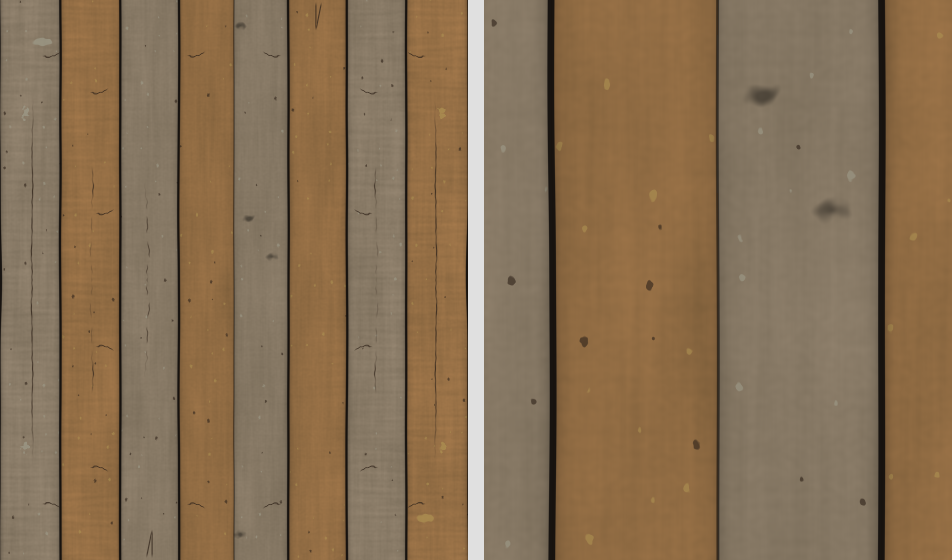
Left: the whole. Right: its middle third, enlarged.
A Shadertoy shader for this texture:

```glsl
// Eight weathered vertical planks, alternating grey and ochre, with dark gaps, cracks, knots and flecks.

const float HEIGHT = 1.2;                  // canvas height in canvas widths
const int PLANKS = 8;
const float SEAMS[9] = float[9](0.0, 0.129, 0.257, 0.382, 0.5, 0.616, 0.741, 0.868, 1.0);
const float GAP_HALF_WIDTH = 0.0024;
const float CENTRE_GAP_HALF_WIDTH = 0.0010;
const float SEAM_WOBBLE = 0.0022;
const vec3 GREY_LIGHT = vec3(0.575, 0.515, 0.435);
const vec3 GREY_DARK = vec3(0.470, 0.420, 0.345);
const vec3 OCHRE_LIGHT = vec3(0.630, 0.465, 0.290);
const vec3 OCHRE_DARK = vec3(0.505, 0.380, 0.235);
const vec3 GAP_COLOUR = vec3(0.075, 0.060, 0.050);
const vec3 CRACK_COLOUR = vec3(0.200, 0.150, 0.110);
const vec3 GREY_FLECK = vec3(0.620, 0.610, 0.540);
const vec3 OCHRE_FLECK = vec3(0.680, 0.570, 0.320);
// Split marks in mirrored coordinates, knots in centred ones
const vec2 HOOKS[4] = vec2[4](vec2(0.288, 0.403), vec2(0.276, 0.144), vec2(0.390, 0.481), vec2(0.081, 0.482));
const vec2 KNOTS[4] = vec2[4](vec2(0.031, 0.132), vec2(0.081, 0.050), vec2(0.013, 0.545), vec2(0.013, -0.545));

vec2 hash2(vec2 p) {
    vec3 h = fract(p.xyx * vec3(0.1031, 0.1030, 0.0973));
    h += dot(h, h.yzx + 33.33);
    return fract((h.xx + h.yz) * h.zy);
}

float cornerSlope(vec2 cell, vec2 f, vec2 corner) {
    return dot(hash2(cell + corner) * 2.0 - 1.0, f - corner);
}

// Gradient noise, about -0.7 to 0.7
float noise(vec2 p) {
    vec2 i = floor(p), f = fract(p);
    vec2 u = f * f * f * (f * (f * 6.0 - 15.0) + 10.0);
    return mix(mix(cornerSlope(i, f, vec2(0, 0)), cornerSlope(i, f, vec2(1, 0)), u.x),
               mix(cornerSlope(i, f, vec2(0, 1)), cornerSlope(i, f, vec2(1, 1)), u.x), u.y);
}

float fbm(vec2 p) {
    float sum = 0.0, amp = 1.0;
    for (int i = 0; i < 4; i++) {
        sum += amp * noise(p);
        p = p * 2.03 + 17.1;
        amp *= 0.55;
    }
    return sum;
}

// Antialiased coverage of everything closer than halfWidth
float stroke(float d, float halfWidth, float px) {
    return 1.0 - smoothstep(halfWidth - px, halfWidth + px, abs(d));
}

float seamX(int i, float y) {
    return SEAMS[i] + SEAM_WOBBLE * noise(vec2(float(i) * 7.37 + 0.4, y * 5.0));
}

// Cracks and hooked splits, mirrored about both middle axes
float cracks(vec2 c, float px) {
    vec2 q = abs(c);
    float wander = 0.005 * noise(vec2(3.3, q.y * 14.0)) + 0.002 * noise(vec2(8.7, q.y * 70.0));
    float broken = smoothstep(-0.25, 0.15, noise(vec2(5.1, q.y * 38.0)));
    float mask = stroke(q.x - 0.431 - wander, 0.0011, px) * (1.0 - smoothstep(0.22, 0.42, q.y)) * (0.55 + 0.35 * broken);
    float side = stroke(q.x - 0.303 - 2.0 * wander, 0.0012, px) * broken;
    mask = max(mask, side * (0.25 + 0.5 * smoothstep(0.16, 0.20, q.y)) * (1.0 - smoothstep(0.22, 0.25, q.y)));
    float left = stroke(c.x + 0.187 - 3.0 * wander, 0.0011, px) * broken;
    mask = max(mask, 0.6 * left * (1.0 - smoothstep(0.12, 0.22, q.y)));
    // One upright split at opposite corners
    vec2 d = (c.x > 0.0 ? c : -c) - vec2(0.178, 0.565);
    mask = max(mask, 0.8 * stroke(abs(d.x - 0.1 * d.y) - 0.003 - 0.1 * d.y, 0.0012, px) * (1.0 - smoothstep(0.02, 0.032, abs(d.y))));
    for (int i = 0; i < 4; i++) {
        vec2 r = q - HOOKS[i];
        float bend = 14.0 * r.x * r.x - 0.2 * r.x - 0.002 + 0.004 * noise(r * 120.0);
        mask = max(mask, 0.8 * stroke(r.y - bend, 0.0012, px) * (1.0 - smoothstep(0.012, 0.021, abs(r.x))));
    }
    return mask;
}

// One hashed spot per grid cell: x is pale chips, y is dark nail holes
vec2 spots(vec2 p, float px) {
    vec2 g = p / 0.036, cell = floor(g);
    vec2 rnd = hash2(cell + 9.0), kind = hash2(cell + 61.0);
    vec2 d = (fract(g) - 0.2 - 0.6 * rnd) * 0.036;
    float ragged = length(d * vec2(1.0, 0.75)) + 0.0018 * noise(p * 260.0);
    float spot = stroke(ragged, 0.001 + 0.0018 * kind.y * kind.y, px);
    return spot * vec2(step(kind.x, 0.26), step(0.88, kind.x));
}

void mainImage(out vec4 fragColor, in vec2 fragCoord) {
    vec2 p = fragCoord / iResolution.xy * vec2(1.0, HEIGHT);
    float px = 0.75 / iResolution.x;
    vec2 c = p - vec2(0.5, 0.5 * HEIGHT), q = abs(c);

    // Plank index, gap coverage and soft shade beside the gaps
    int plank = 0;
    float gap = 0.0, shade = 0.0;
    for (int i = 0; i <= PLANKS; i++) {
        float d = p.x - seamX(i, p.y);
        bool centre = i == PLANKS / 2, outer = i == 0 || i == PLANKS;
        if (i > 0 && i < PLANKS && d > 0.0) plank = i;
        float w = centre ? CENTRE_GAP_HALF_WIDTH : GAP_HALF_WIDTH;
        if (outer) w = 0.001 + 0.004 * exp(-90.0 * c.y * c.y);
        gap = max(gap, stroke(d, w, px) * (centre ? 0.65 : 0.95));
        shade = max(shade, exp(-abs(d) / 0.004) * (centre ? 0.15 : 0.35));
    }
    bool ochre = plank % 2 == 1;
    float id = float(plank) * 13.7;

    // Grain, stains and saw marks, rougher towards the outer planks
    float rough = smoothstep(0.16, 0.32, q.x);
    float grain = fbm(vec2(p.x * 85.0 + id, p.y * 4.0));
    float stain = fbm(vec2(p.x * 16.0 + id, p.y * 4.5));
    float saw = noise(vec2(p.x * 11.0 + id, p.y * 115.0)) * mix(0.12, 0.38, rough);
    float pits = noise(p * vec2(150.0, 190.0));
    float tone = 0.58 + 0.45 * (q.x - 0.25) + 0.25 * grain + 0.38 * stain + saw + 0.16 * pits;
    vec3 colour = ochre ? mix(OCHRE_DARK, OCHRE_LIGHT, tone) : mix(GREY_DARK, GREY_LIGHT, tone);

    // Smudged knots
    for (int i = 0; i < 4; i++) {
        float r = length((c - KNOTS[i]) * vec2(0.8, 1.2)) + 0.008 * noise(p * 95.0);
        colour *= 1.0 - 0.4 * (1.0 - smoothstep(0.001, 0.012, r));
    }

    // Chips, nail holes and the larger worn patches
    vec3 fleck = ochre ? OCHRE_FLECK : GREY_FLECK;
    vec2 spot = spots(p, px);
    vec2 patchPos = (c.x < 0.0 ? c : -c) - vec2(-0.410, 0.511);
    float worn = stroke(length(patchPos * vec2(0.5, 1.0)) + 0.006 * noise(p * 80.0), 0.009, px);
    vec2 star = q - vec2(0.445, 0.358);
    worn = max(worn, stroke(length(star * vec2(1.0, 0.6)) + 0.012 * noise(p * 130.0), 0.006, px));
    colour = mix(colour, fleck, max(0.6 * spot.x, 0.7 * worn));
    colour = mix(colour, CRACK_COLOUR, max(0.65 * spot.y, cracks(c, px)));

    colour = mix(colour * (1.0 - shade), GAP_COLOUR, gap);
    fragColor = vec4(clamp(colour, 0.0, 1.0), 1.0);
}
```
